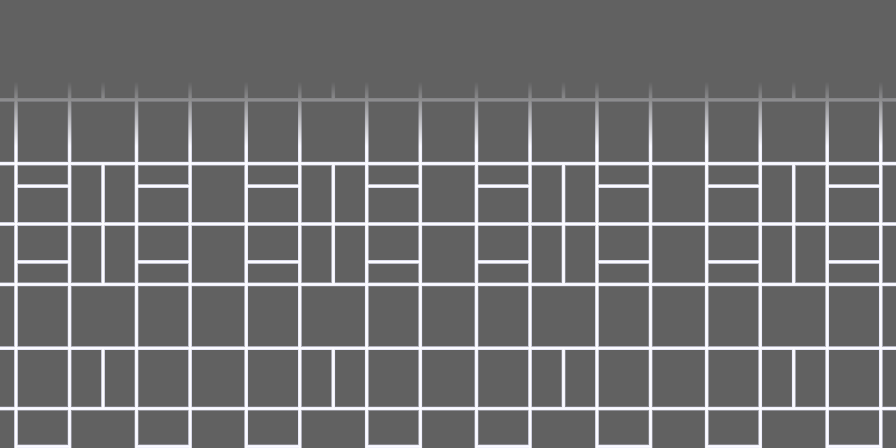
This pattern is drawn by a WebGL 1 fragment shader. Its source:

```glsl
precision highp float;

uniform vec2 u_resolution;

// Lengths are fractions of the canvas height
const vec2 PERIOD = vec2(0.5139, 0.412);
const vec2 CENTRE = vec2(0.2300, 0.5);
const float INNER_COLUMN = 0.0747;
const float OUTER_COLUMN = 0.1943;
const float ROW_OFFSET = 0.1348;
const float SHELF_OFFSET = 0.0846;
const float HALF_WIDTH = 0.0040;
const float CORE_WIDTH = 0.0022;
const float FADE_START = 0.674;
const float FADE_END = 0.818;

const vec3 PANEL_COLOR = vec3(0.38);
const vec3 EDGE_COLOR = vec3(0.91, 0.91, 0.98);
const vec3 CORE_COLOR = vec3(0.99, 0.99, 1.0);

const float FAR = 1.0;

// Distance to a line that exists only where the mask is one
float maskedLine(float dist, float mask) {
  return mix(FAR, dist, mask);
}

void main() {
  vec2 p = gl_FragCoord.xy / u_resolution.y;
  float pixel = 1.0 / u_resolution.y;

  // Mirrored repeat around the middle of each group
  vec2 group = floor((p - CENTRE) / PERIOD + 0.5);
  vec2 local = p - CENTRE - group * PERIOD;
  vec2 q = abs(local);

  // Full columns and rows
  float columns = min(abs(q.x - INNER_COLUMN), abs(q.x - OUTER_COLUMN));
  float rows = min(q.y, abs(q.y - ROW_OFFSET));
  float d = min(columns, rows);

  // The lowest group has bars only above and shelves only below
  float lowest = step(group.y, -0.5);
  float upperHalf = step(0.0, local.y);

  // Central bars within the paired rows
  float barMask = step(q.y, ROW_OFFSET) * (1.0 - lowest * (1.0 - upperHalf));
  d = min(d, maskedLine(q.x, barMask));

  // Shelves across the side panels
  float shelfMask = step(INNER_COLUMN, q.x) * step(q.x, OUTER_COLUMN);
  shelfMask *= 1.0 - lowest * upperHalf;
  d = min(d, maskedLine(abs(q.y - SHELF_OFFSET), shelfMask));

  // Smooth line edges, bright core and fade toward the top
  float coverage = clamp((HALF_WIDTH - d) / pixel + 0.5, 0.0, 1.0);
  float core = clamp((CORE_WIDTH - d) / pixel + 0.5, 0.0, 1.0);
  float fade = 1.0 - clamp((p.y - FADE_START) / (FADE_END - FADE_START), 0.0, 1.0);
  vec3 lineColor = mix(EDGE_COLOR, CORE_COLOR, core);

  gl_FragColor = vec4(mix(PANEL_COLOR, lineColor, coverage * fade), 1.0);
}
```
